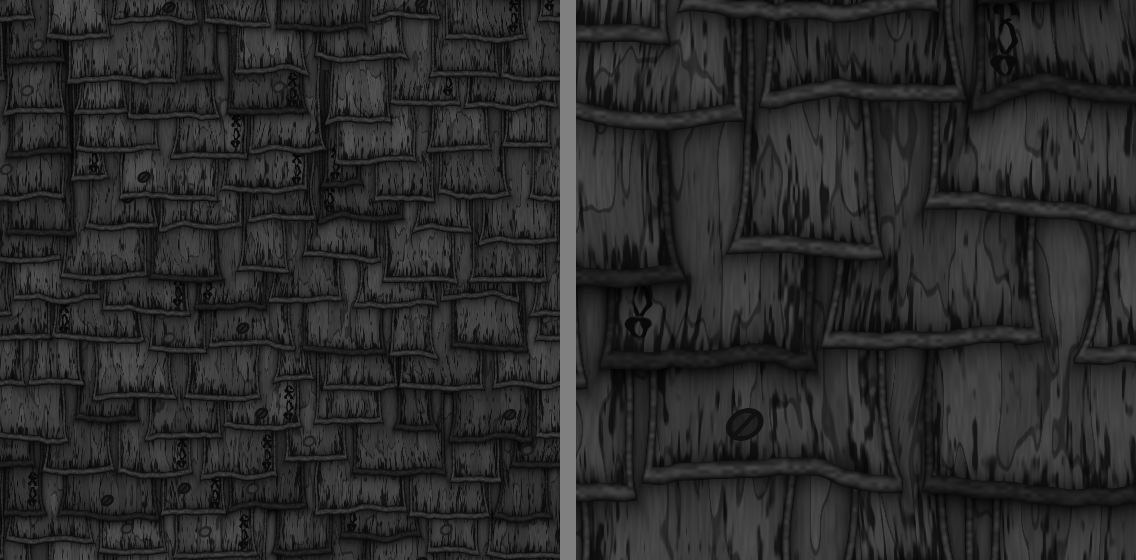
Left, the full canvas; right, a detail of the centre.
Give the GLSL for this texture map, as a WebGL 2 fragment shader.

```glsl
#version 300 es
precision highp float;
// Charred wooden shingles, 7 across and 14 rows down, tiling on all sides.
// Each shingle is a jittered, flared distance shape with a rolled lip; rows
// are painted from the lowest upward so that upper ones overlap and shade them.

uniform vec2 u_resolution;
out vec4 fragColor;

const vec2 COUNT = vec2(7.0, 14.0);

float hash(vec2 p) {
    return fract(sin(dot(p, vec2(127.1, 311.7))) * 43758.5453);
}

float noise(vec2 p) {
    vec2 i = floor(p), f = fract(p);
    f = f * f * (3.0 - 2.0 * f);
    return mix(mix(hash(i), hash(i + vec2(1, 0)), f.x),
               mix(hash(i + vec2(0, 1)), hash(i + vec2(1, 1)), f.x), f.y);
}

float stagger(float row) {
    return 0.5 * mod(row, 2.0) + 0.4 * hash(vec2(mod(row, COUNT.y), 91.0));
}

// Jittered joint between two neighbouring shingles
float jointX(vec2 cell) {
    return 2.0 * (cell.x + stagger(cell.y) + 0.46 * (hash(mod(cell, COUNT) + 3.0) - 0.5));
}

// Wood face: pale flame figure, fine fibres and soot that thickens towards the edges
float woodTone(vec2 q, float edge, vec2 seed) {
    vec2 g = q + seed * 17.0;
    float x = g.x + 0.16 * noise(g * vec2(1.5, 1.1));
    float flame = noise(vec2(x * 5.0, g.y * 1.1)) * 0.7 + noise(vec2(x * 13.0, g.y * 2.2)) * 0.3;
    float fibre = noise(vec2(x * 21.0, g.y * 2.4)) * 0.5 + noise(vec2(x * 47.0, g.y * 7.0)) * 0.5;
    float tone = mix(0.222, 0.258, smoothstep(0.5, 0.55, flame));
    tone *= 1.0 - 0.35 * smoothstep(0.03, 0.01, abs(flame - 0.52));
    float soot = exp(edge * 3.2);
    float worn = smoothstep(-2.0, -0.9, q.y);
    tone *= 1.0 - 0.68 * worn * smoothstep(0.64, 0.9, fibre + 0.3 * soot);
    tone *= 0.9 + 0.2 * noise(vec2(x * 60.0, g.y * 6.0));
    return tone * (1.0 - 0.5 * exp(edge * 8.0));
}

// Small oval knot with a dark ring; some are burnt and split
float addKnot(float tone, vec2 k, float burnt, float aa) {
    k.x += 0.25 * k.y;
    float r = length(k * vec2(1.0, 1.12));
    float ring = smoothstep(0.018 + aa, 0.018, abs(r - 0.13));
    float core = smoothstep(0.13 + aa, 0.13, r);
    float split = smoothstep(0.02 + aa, 0.02, abs(k.x + k.y * 0.7)) * core;
    tone = mix(tone, mix(0.23, 0.1, burnt), core * 0.8);
    return mix(tone, 0.06, max(ring * (0.6 + 0.4 * burnt), split * burnt));
}

// Chain of ragged black cracks made of two crossing waves
float addCrack(float tone, vec2 k, float aa) {
    float ragged = 0.09 * (noise(k * vec2(9.0, 13.0)) - 0.5);
    float wave = 0.065 * sin(k.y * 15.0);
    float line = min(abs(k.x + ragged - wave), abs(k.x - ragged + wave * 0.7));
    float span = smoothstep(0.46, 0.4, abs(k.y));
    float broken = smoothstep(0.15, 0.35, noise(k * vec2(12.0, 16.0) + 5.0));
    return mix(tone, 0.035, smoothstep(0.028 + aa, 0.02, line) * span * broken);
}

float layShingle(float under, vec2 p, vec2 cell, float aa) {
    vec2 id = mod(cell, COUNT);
    float left = jointX(cell);
    float width = jointX(cell + vec2(1, 0)) - left;
    vec2 q = p - vec2(left, cell.y + 0.6 * (hash(id + 31.0) - 0.5));

    // Outline: bowed sides, corners flared where there is a gap, wavy foot
    float gapL = 0.42 * pow(hash(id + 41.0), 3.0);
    float gapR = 0.42 * pow(hash(id + 53.0), 3.0);
    float bowL = 0.1 * noise(vec2(q.y * 1.3, hash(id) * 50.0));
    float bowR = 0.1 * noise(vec2(q.y * 1.3, hash(id + 7.0) * 50.0));
    float flare = exp(5.0 * min(q.y, 0.0));
    float side = max(gapL + bowL - q.x - flare * (0.05 + 0.25 * gapL),
                     q.x - width + gapR + bowR - flare * (0.05 + 0.25 * gapR));
    float foot = q.y - 0.2 * (noise(vec2(q.x * 1.5, hash(id + 9.0) * 70.0)) - 0.5)
               - 0.04 * noise(vec2(q.x * 6.0, id.y));
    float edge = max(max(side * 2.2, foot), -3.2 - q.y);

    // Cast shadow, then the shingle itself
    float charred = step(0.8, hash(id + 61.0));
    under *= 1.0 - (0.58 + 0.22 * charred) * exp(-7.5 * max(edge, 0.0));
    if (edge > aa) return under;

    float tone = woodTone(q, edge + 0.14, vec2(hash(id + 11.0), hash(id + 13.0)));
    tone *= 0.9 + 0.26 * hash(id + 17.0) - 0.12 * charred;
    if (hash(id + 71.0) > 0.8) {
        vec2 at = vec2(width * (0.25 + 0.5 * hash(id + 73.0)), -0.35 - 0.4 * hash(id + 79.0));
        tone = addKnot(tone, q - at, step(0.65, hash(id + 83.0)), aa);
    }
    if (hash(id + 89.0) > 0.82) {
        float at = hash(id + 97.0) > 0.4 ? width - gapR - 0.3 : gapL + 0.3;
        tone = addCrack(tone, q - vec2(at, -0.62), aa);
    }

    // Rolled lip with dark creases on both sides
    float roll = clamp(-edge / 0.15, 0.0, 1.0);
    float lip = 0.05 + (0.155 - 0.085 * charred) * sin(3.1416 * roll);
    lip *= 0.75 + 0.5 * noise(q * vec2(20.0, 30.0));
    tone = mix(lip, tone, smoothstep(-0.14, -0.14 - aa, edge));
    return mix(under, tone, smoothstep(aa, 0.0, edge));
}

void main() {
    vec2 uv = gl_FragCoord.xy / u_resolution;
    vec2 p = COUNT.y * vec2(uv.x, 1.0 - uv.y) + vec2(0.0, 0.25);
    float aa = 1.2 * COUNT.y / u_resolution.y;
    float tone = 0.16;
    for (float i = 3.0; i >= -1.0; i--) {
        float row = floor(p.y) + i;
        float column = floor(p.x * 0.5 - stagger(row));
        for (float j = -1.0; j <= 1.0; j++)
            tone = layShingle(tone, p, vec2(column + j, row), aa);
    }
    fragColor = vec4(vec3(tone * 1.06), 1.0);
}
```
